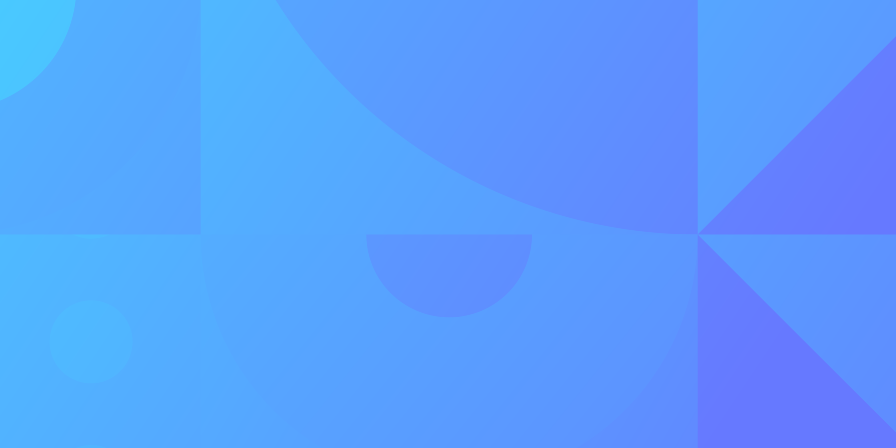
Reproduce this background procedurally as a WebGL 1 fragment shader.

```glsl
precision highp float;

uniform vec2 u_resolution;

// Layout, in canvas heights; tiles are measured from the shared corner
const vec2 CORNER = vec2(1.5573, 0.4766);
const float TILE = 0.5547;

// Colour ramp and the slope of the tone along it, per tile
const vec3 CYAN = vec3(0.29, 0.78, 1.0);
const vec3 VIOLET = vec3(0.395, 0.49, 1.0);
const vec2 TONE_SLOPE = vec2(0.18, -0.12);

// Tone offsets of the flat areas
const float BRIGHT = 0.59;
const float LIGHT = 0.68;
const float DEEP = 0.88;
const float WEDGE_LIGHT = 0.56;
const float WEDGE_DEEP = 0.94;

// Column of dots
const vec2 DOT_CENTER = vec2(-2.441, -0.432);
const float DOT_RADIUS = 0.167;
const float DOT_SPACING = 0.582;
const float DOT_TONE = 0.60;

float pixel;

// Smooth coverage of a signed distance, 1 inside
float cover(float dist) {
  return 1.0 - smoothstep(-0.5 * pixel, 0.5 * pixel, dist);
}

float disc(vec2 p, vec2 center, float radius) {
  return cover(length(p - center) - radius);
}

// Nested quarter circles
float quarterTile(vec2 p) {
  vec2 center = vec2(-3.0, 1.0);
  float tone = mix(DEEP - 0.025, DEEP, disc(p, center, 1.0));
  return mix(tone, BRIGHT, disc(p, center, 0.5));
}

// Large sweeping arc
float arcTile(vec2 p) {
  return mix(LIGHT, DEEP, disc(p, vec2(0.0, 2.0), 2.0));
}

// Dots repeated vertically
float dotTile(vec2 p) {
  vec2 d = p - DOT_CENTER;
  d.y = mod(d.y + 0.5 * DOT_SPACING, DOT_SPACING) - 0.5 * DOT_SPACING;
  return mix(LIGHT, DOT_TONE, disc(d, vec2(0.0), DOT_RADIUS));
}

// Hanging half discs, the outer one with a crossing gradient
float bowlTile(vec2 p) {
  vec2 center = vec2(-1.0, 0.0);
  float across = 0.03 * (p.x + 2.0);
  float tone = mix(0.66 + across, 0.71 - across, disc(p, center, 1.0));
  return mix(tone, DEEP, disc(p, center, 1.0 / 3.0));
}

// Diagonal wedges above and below the corner
float wedgeTile(vec2 p, float top) {
  float upper = cover((p.y - p.x) * 0.7071);
  float lower = cover((p.x + p.y) * 0.7071);
  float side = mix(lower, upper, top);
  return mix(WEDGE_LIGHT, WEDGE_DEEP, side);
}

void main() {
  vec2 p = (gl_FragCoord.xy / u_resolution.y - CORNER) / TILE;
  pixel = 1.0 / (u_resolution.y * TILE);

  float top = cover(-p.y);
  float pastLeft = cover(-2.0 - p.x);
  float pastMiddle = cover(-p.x);

  // Join the columns from left to right
  float left = mix(dotTile(p), quarterTile(p), top);
  float middle = mix(bowlTile(p), arcTile(p), top);
  float tone = mix(left, middle, pastLeft);
  tone = mix(tone, wedgeTile(p, top), pastMiddle);

  tone += dot(p, TONE_SLOPE);
  gl_FragColor = vec4(mix(CYAN, VIOLET, clamp(tone, -0.05, 1.05)), 1.0);
}
```
